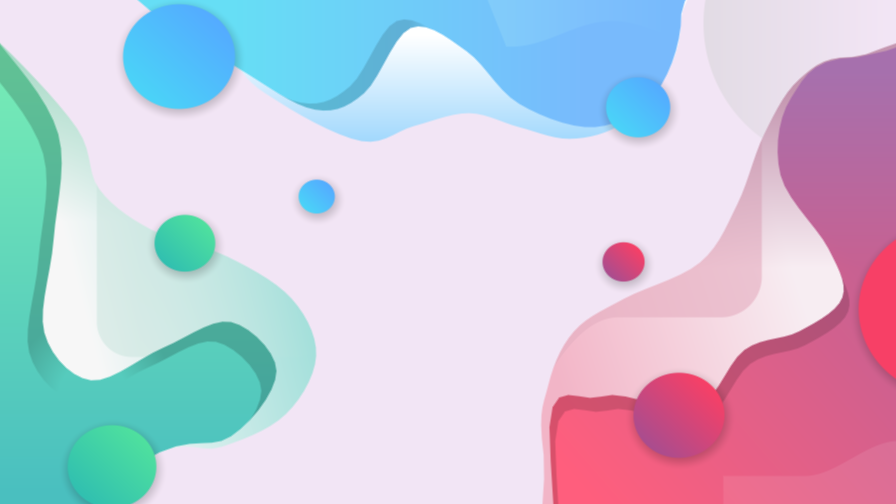
A Shadertoy shader for this background:

```glsl
const int KNOTS = 12, STEPS = 7;
const float HEIGHT = 4.32; // canvas height in scene units, y runs down

float fade(float a, float b, float x) { return clamp((x - a) / (b - a), 0., 1.); }

float ramp(vec2 p, vec2 a, vec2 b) { return fade(0., dot(b - a, b - a), dot(p - a, b - a)); }

float fill(float d, float px) { return fade(px, -px, d); }

// Each vec4 holds two knots of a closed curve
vec2 knot(vec4 k[KNOTS / 2], int i) {
  vec4 pair = k[i % KNOTS / 2];
  return i % 2 == 0 ? pair.xy : pair.zw;
}

vec2 spline(vec2 a, vec2 b, vec2 c, vec2 d, float t) {
  return b + .5*t*(c - a + t*(2.*a - 5.*b + 4.*c - d + t*(3.*(b - c) + d - a)));
}

// Signed distance to the smooth curve through the knots
float blob(vec2 p, vec4 k[KNOTS / 2]) {
  float d2 = 1e5, side = 1.;
  vec2 a = knot(k, 1);
  for (int i = 0; i < KNOTS; i++) {
    vec2 k0 = knot(k, i), k1 = knot(k, i + 1), k2 = knot(k, i + 2), k3 = knot(k, i + 3);
    for (int j = 1; j <= STEPS; j++) {
      vec2 b = spline(k0, k1, k2, k3, float(j) / float(STEPS));
      vec2 e = b - a, w = p - a, q = w - e * ramp(p, a, b);
      d2 = min(d2, dot(q, q));
      if ((a.y > p.y) != (b.y > p.y) && w.x < e.x * w.y / e.y) side = -side;
      a = b;
    }
  }
  return side * sqrt(d2);
}

float roundBox(vec2 p, vec2 size, float r) {
  vec2 q = abs(p) - size + r;
  return length(max(q, 0.)) + min(max(q.x, q.y), 0.) - r;
}

// Blob with a darker rim left by its shifted copy
vec3 rimmed(vec3 col, vec3 body, vec2 p, vec4 k[KNOTS / 2], vec2 shift, float dark, float px) {
  float rim = 1. - fill(blob(p - shift, k), px);
  return mix(col, body * (1. - dark * rim), fill(blob(p, k), px));
}

// Slightly wide disc with a soft shadow, shaded from lower left to upper right
vec3 disc(vec3 col, vec2 p, vec3 spot, vec3 low, vec3 high, float px) {
  vec2 q = (p - spot.xy) * vec2(1, 1.07), diag = vec2(.7, -.7) * spot.z;
  col *= 1. - .2 * smoothstep(0., 1., fade(.09, -.06, length(q - vec2(.01, .03)) - spot.z));
  return mix(col, mix(low, high, ramp(q, -diag, diag)), fill(length(q) - spot.z, px));
}

vec3 greenWave(vec3 col, vec2 p, float px) {
  vec4 back[] = vec4[](vec4(0,.37,.66,1.1), vec4(.85,1.62,1.3,1.97), vec4(1.95,2.2,2.5,2.56),
    vec4(2.71,3.05,2.45,3.55), vec4(1.9,3.83,1.2,3.97), vec4(-.5,5.4,-.6,-.1));
  vec4 front[] = vec4[](vec4(0,.38,.5,1.15), vec4(.46,2.05,.38,2.85), vec4(.78,3.26,1.4,2.98),
    vec4(1.98,2.76,2.37,3.18), vec4(1.98,3.74,1.2,3.97), vec4(-.6,5.4,-.5,-.1));
  vec3 sheet = mix(vec3(.97), vec3(.62, .87, .85), ramp(p, vec2(.8, 3), vec2(2.7, 2.5)));
  sheet = mix(sheet, vec3(.64, .85, .77), fade(1.9, .4, p.y));
  float fold = fill(roundBox(p - vec2(1.83, 2.06), vec2(1), .3), px);
  sheet = mix(sheet, vec3(.78, .89, .86), .5 * fold * fade(2.7, 1.2, p.x));
  col = mix(col, sheet, fill(blob(p, back), px));
  vec3 body = mix(vec3(.47, .93, .71), vec3(.29, .75, .75), fade(.4, 4.2, p.y));
  float dark = .18 * fade(.3, .7, length(p - vec2(.8, 3.4)));
  return rimmed(col, body, p, front, vec2(-.13, .17), dark, px);
}

vec3 blueWave(vec3 col, vec2 p, float px) {
  vec4 back[] = vec4[](vec4(2,.5,2.4,.88), vec4(3.1,1.21,3.55,1.08), vec4(4.02,.97,4.45,1.09),
    vec4(4.88,1.19,5.3,1.08), vec4(5.65,.74,5.83,.2), vec4(5.6,-.6,1.6,-.5));
  vec4 front[] = vec4[](vec4(1.18,0,2.1,.62), vec4(2.7,.94,3.12,.8), vec4(3.52,.24,4,.44),
    vec4(4.45,.89,5.1,1.09), vec4(5.62,.8,5.84,.12), vec4(5.6,-.6,.8,-.6));
  vec3 sheet = mix(vec3(1), vec3(.64, .85, .99), fade(.3, 1.2, p.y));
  col = mix(col, sheet, fill(blob(p, back), px));
  vec3 body = mix(vec3(.4, .87, .96), vec3(.47, .73, .99), fade(2., 5., p.x));
  // Light inner wave
  float crest = .29 - .11 * cos(3.6 * (p.x - 5.25));
  float inner = fill(max(p.y - crest, 4.18 + .4 * p.y - p.x), px);
  body = mix(body, vec3(.56, .83, .98), .5 * inner * fade(5.7, 4.3, p.x));
  return rimmed(col, body, p, front, vec2(-.12, -.06), .14 * fade(3.75, 3.5, p.x), px);
}

vec3 pinkWave(vec3 col, vec2 p, float px) {
  vec4 back[] = vec4[](vec4(7.3,.49,6.85,.68), vec4(6.55,1.15,6.32,1.75), vec4(6,2.25,5.35,2.56),
    vec4(4.92,2.84,4.7,3.3), vec4(4.66,3.9,5,5.6), vec4(8.2,4.8,8.3,.7));
  vec4 front[] = vec4[](vec4(7.35,.49,6.78,.84), vec4(6.69,1.5,7.1,2.13), vec4(7.22,2.55,6.85,2.84),
    vec4(6.38,3,5.95,3.5), vec4(5.15,3.4,4.72,3.95), vec4(5.6,8.4,9.2,.8));
  vec3 sheet = mix(vec3(.95, .71, .78), vec3(.97, .93, .95), ramp(p, vec2(4.8, 3.3), vec2(6.9, 2.6)));
  vec2 bent = p - vec2(5, 1.7 + 1.4 * pow(max(5.3 - p.x, 0.), 2.));
  float fold = fill(roundBox(bent, vec2(1.53, 1.02), .35), px);
  sheet = mix(sheet, vec3(.9, .69, .76), .65 * fold);
  sheet = mix(sheet, vec3(.77, .59, .69), fade(2.3, .8, p.y));
  col = mix(col, sheet, fill(blob(p, back), px));
  vec3 body = mix(vec3(1, .37, .49), vec3(.78, .38, .57), ramp(p, vec2(5, 4.2), vec2(7.3, 2.2)));
  body = mix(body, vec3(.65, .44, .68), fade(2.3, .6, p.y));
  float swell = 4.08 - .3 * smoothstep(6.9, 7.7, p.x);
  body = mix(body, vec3(1), .09 * fill(max(swell - p.y, 6.2 - p.x), px));
  return rimmed(col, body, p, front, vec2(.05, .12), .15 * fade(1.8, 2.2, p.y), px);
}

void mainImage(out vec4 fragColor, in vec2 fragCoord) {
  float px = HEIGHT / iResolution.y;
  vec2 p = vec2(fragCoord.x, iResolution.y - fragCoord.y) * px;
  vec3 col = vec3(.95, .898, .96);
  // Faint corner disc
  vec3 haze = mix(vec3(.885, .86, .895), col, fade(6., 7.6, p.x));
  col = mix(col, haze, fill(length(p - vec2(7.25, .2)) - 1.22, px));
  // Waves
  if (p.x < 3.) col = greenWave(col, p, px);
  if (p.y < 1.4) col = blueWave(col, p, px);
  if (p.x > 4.5) col = pinkWave(col, p, px);
  // Floating discs: two green, three blue, three red
  vec3 low[] = vec3[](vec3(.19,.75,.69), vec3(.29,.83,.97), vec3(.66,.3,.56));
  vec3 high[] = vec3[](vec3(.31,.88,.62), vec3(.33,.67,1), vec3(.97,.25,.4));
  vec3 spots[] = vec3[](vec3(1.585,2.085,.26), vec3(.96,4,.38), vec3(1.535,.485,.48),
    vec3(5.47,.92,.275), vec3(2.715,1.685,.155), vec3(5.345,2.245,.18),
    vec3(5.82,3.56,.39), vec3(8.16,2.65,.8));
  for (int i = 0; i < spots.length(); i++) {
    int hue = (i + 1) / 3;
    vec3 base = spots[i].z > .5 ? high[hue] : low[hue];
    col = disc(col, p, spots[i], base, high[hue], px);
  }
  fragColor = vec4(col, 1);
}
```
